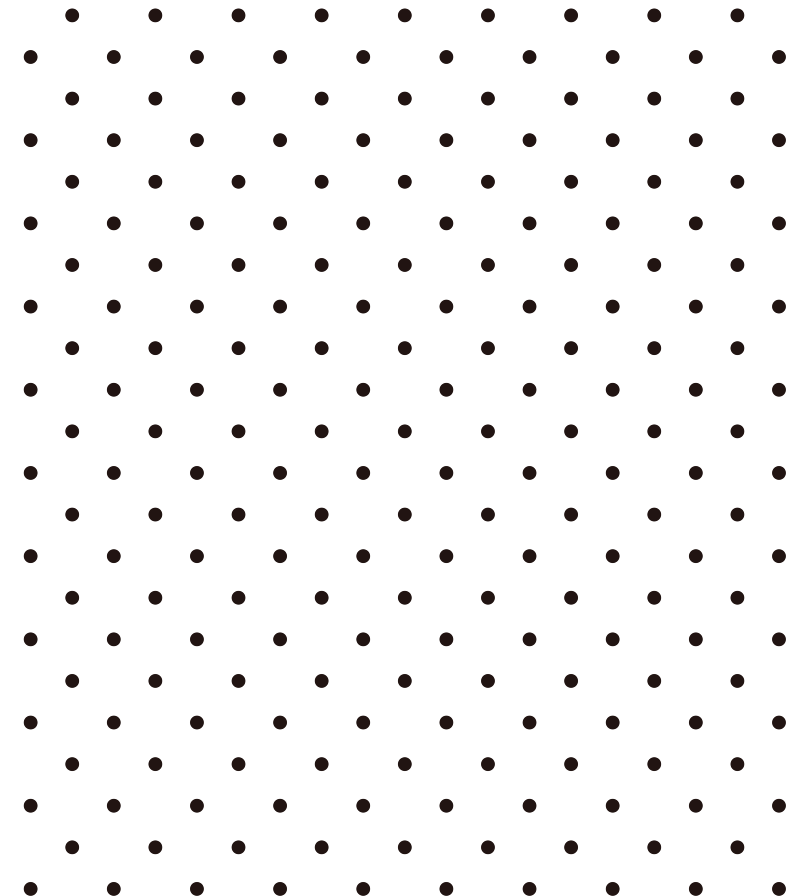
A WebGL 1 fragment shader for this pattern:

```glsl
precision highp float;

uniform vec2 u_resolution;

// Lengths are fractions of the canvas height
const vec2 PITCH = vec2(0.0928, 0.09285);
const vec2 FIRST_DOT = vec2(0.0342, 0.0079);
const float DOT_RADIUS = 0.0077;
const float EDGE_PIXELS = 1.2;
const vec3 PAPER = vec3(1.0);
const vec3 INK = vec3(0.13, 0.08, 0.07);

// Distance to the nearest point of a rectangular lattice through the origin
float latticeDistance(vec2 p) {
    vec2 cell = fract(p / PITCH + 0.5) - 0.5;
    return length(cell * PITCH);
}

// Two lattices offset by half a pitch form the staggered rows
float staggeredDots(vec2 p) {
    float nearest = min(latticeDistance(p), latticeDistance(p - 0.5 * PITCH));
    return nearest - DOT_RADIUS;
}

void main() {
    vec2 p = gl_FragCoord.xy / u_resolution.y - FIRST_DOT;

    // Antialiased coverage across the dot edge
    float halfEdge = 0.5 * EDGE_PIXELS / u_resolution.y;
    float coverage = 1.0 - smoothstep(-halfEdge, halfEdge, staggeredDots(p));

    gl_FragColor = vec4(mix(PAPER, INK, coverage), 1.0);
}
```
